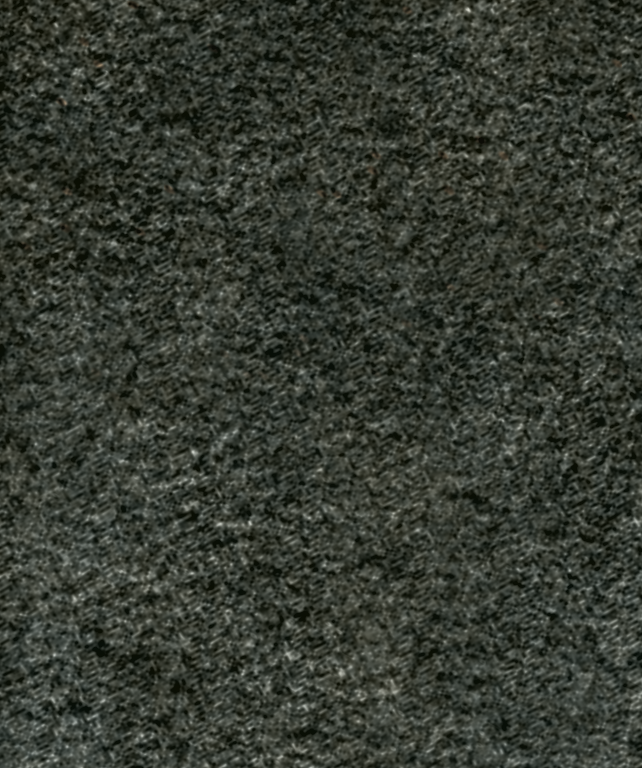
A Shadertoy shader for this texture:

```glsl
float hash(vec2 p) {
    return fract(sin(dot(p, vec2(127.1, 311.7))) * 43758.5);
}

float valueNoise(vec2 p) {
    vec2 cell = floor(p), f = fract(p);
    f = f * f * (3.0 - 2.0 * f);
    float low = mix(hash(cell), hash(cell + vec2(1, 0)), f.x);
    float high = mix(hash(cell + vec2(0, 1)), hash(cell + vec2(1, 1)), f.x);
    return mix(low, high, f.y);
}

// Noise whose grains run along an angle, longer than wide by the given stretch
float grain(vec2 uv, float scale, float angle, float stretch) {
    float c = cos(angle), s = sin(angle);
    vec2 along = vec2(c * uv.x + s * uv.y, c * uv.y - s * uv.x);
    return valueNoise(along * scale * vec2(1.0 / stretch, 1.0) + scale);
}

float centered(float n) {
    return n - 0.5;
}

// Height of the crusted paint
float crust(vec2 uv, float angle) {
    return 0.7 * grain(uv, 105.0, angle, 1.3) + 0.45 * grain(uv, 58.0, angle - 0.3, 1.3);
}

// Side light across the crust: positive on slopes that face the light
float relief(vec2 uv, vec2 toLight, float angle) {
    return crust(uv, angle) - crust(uv + toLight, angle);
}

// Rounded flecks scattered over a jittered grid
float flecks(vec2 uv, float scale, float share, float radius) {
    vec2 cell = floor(uv * scale);
    float pick = step(1.0 - share, hash(cell + 7.3));
    vec2 center = 0.25 + 0.5 * vec2(hash(cell + 1.7), hash(cell + 4.1));
    vec2 d = fract(uv * scale) - center;
    d.y += 0.4 * d.x;
    return pick * (1.0 - smoothstep(0.3 * radius, radius, length(d * vec2(0.8, 1.2))));
}

// Slow changes of light over the whole canvas
float broadTone(vec2 uv, float width) {
    float tone = 0.6 * centered(grain(uv, 5.0, 0.6, 1.2));
    tone += 0.9 * centered(grain(uv, 17.0, -0.3, 1.4));
    tone += 0.5 * (1.0 - smoothstep(0.1, 0.6, uv.y)) - 0.18;
    tone += 0.6 * exp(-12.0 * length(uv - vec2(0.15, 0.96)));
    tone -= 0.5 * exp(-uv.x * 45.0);
    tone -= 0.25 * exp(-(width - uv.x) * 40.0);
    return tone;
}

// Maps a spread of about -2..2 to brightness with a bright tail
float toneCurve(float z) {
    float glint = max(z - 0.8, 0.0);
    return max(0.222 + 0.083 * z + 0.02 * glint * glint, 0.045);
}

void mainImage(out vec4 fragColor, in vec2 fragCoord) {
    vec2 uv = fragCoord / iResolution.y;
    float width = iResolution.x / iResolution.y;
    float strokeAngle = -0.45;

    // Bend the grid slightly so the grains look irregular
    vec2 bend = vec2(grain(uv, 38.0, 0.2, 1.0), grain(uv, 38.0, 1.3, 1.0)) - 0.5;
    vec2 p = uv + 0.003 * bend;

    // Fine grain and lit crust
    float surface = 2.2 * centered(grain(p, 175.0, strokeAngle, 1.35));
    surface += 3.2 * centered(grain(p, 270.0, 0.5, 1.15));
    surface += 3.6 * relief(p, vec2(-0.003, 0.0045), strokeAngle);
    float roughness = 0.9 + 0.35 * grain(uv, 9.0, 0.9, 1.0);
    float z = surface * roughness + broadTone(uv, width);

    // Dark pits between the ridges
    float pits = smoothstep(0.66, 0.86, grain(p, 75.0, strokeAngle, 1.6));
    z += 0.05 - 0.9 * pits;

    // Pale flecks, denser along the right and bottom edges
    float border = exp(-(width - uv.x) * 50.0) * (1.0 - smoothstep(0.3, 0.5, uv.y));
    border = max(border, 0.6 * exp(-uv.y * 70.0));
    z += 1.3 * flecks(p, 60.0, 0.03, 0.3);
    z += 1.5 * border * smoothstep(0.5, 0.8, grain(p, 70.0, 1.2, 1.5));

    // Green-grey paint with faint warm and cool drifts
    float value = toneCurve(z);
    vec3 color = value + vec3(-0.010, 0.009, -0.027);
    float warmth = 0.5 * centered(grain(uv, 8.0, 0.4, 1.0));
    warmth += 0.7 * centered(grain(p, 75.0, 0.1, 1.0)) + 0.25 * (uv.y - 0.5);
    color += warmth * vec3(0.022, 0.0, -0.024);

    // Sparse rust showing through, mostly in the upper half
    float rust = flecks(p + 3.0, 42.0, 0.05, 0.35) * smoothstep(0.3, 0.8, uv.y);
    color = mix(color, value * vec3(1.25, 0.95, 0.65), 0.5 * rust);

    fragColor = vec4(clamp(color, 0.0, 1.0), 1.0);
}
```
